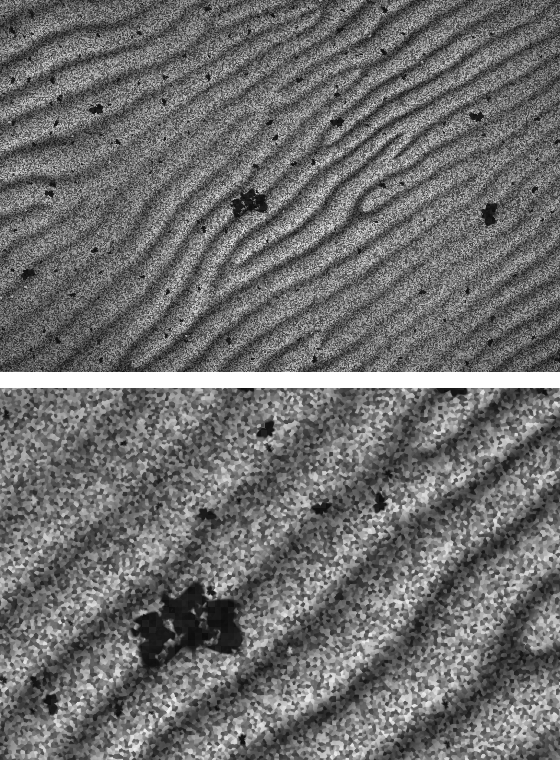
Top: the whole. Bottom: its middle third, enlarged.
Reproduce this texture procedurally as a Shadertoy shader.

```glsl
float hash(vec2 p) {
    vec3 q = fract(vec3(p.xyx) * 0.1031);
    q += dot(q, q.yzx + 33.33);
    return fract((q.x + q.y) * q.z);
}

vec2 hash2(vec2 p) {
    return vec2(hash(p), hash(p + 57.3));
}

// Layered, rotated sines, roughly -1 to 1
float swell(vec2 p) {
    float sum = 0.0, amp = 0.5;
    for (int i = 0; i < 4; i++) {
        sum += amp * sin(p.x + 1.3 * sin(p.y * 0.8 + float(i)));
        p = mat2(1.1, 1.4, -1.4, 1.1) * p + 2.7;
        amp *= 0.55;
    }
    return sum;
}

// Cellular sand: grain tones blended by closeness
float sandGrain(vec2 p) {
    vec2 cell = floor(p), f = fract(p);
    float sum = 0.0, total = 0.0;
    for (int y = -1; y <= 1; y++) {
        for (int x = -1; x <= 1; x++) {
            vec2 o = vec2(x, y);
            vec2 d = o + hash2(cell + o) - f;
            float weight = exp(-9.0 * dot(d, d));
            sum += weight * hash(cell + o + 191.7);
            total += weight;
        }
    }
    return sum / total - 0.5;
}

// Wavy ripple phase, steeper to the right, with forks where crests split or join
float ripplePhase(vec2 p) {
    float slope = p.y + 0.08 * p.y * p.y - p.x * (0.65 + 0.15 * p.x - 0.2 * p.y);
    float phase = 6.2832 * (10.0 * slope + 0.6 * swell(p * 3.4) + 0.17 * swell(p * 12.0 + 4.0));
    for (int i = 0; i < 18; i++) {
        vec2 fork = hash2(vec2(i, 7.0)) * vec2(1.5, 1.0);
        float turn = i % 2 == 0 ? 1.0 : -1.0;
        phase += turn * atan(p.y - fork.y, p.x - fork.x);
    }
    return phase;
}

// Ragged flake, soft over the given edge width
float flake(vec2 q, float radius, float seed, float soft) {
    float a = atan(q.y, q.x);
    float rim = 1.0 + 0.3 * sin(2.0 * a + seed) + 0.2 * sin(3.0 * a + seed * 2.3)
              + 0.14 * sin(7.0 * a + seed * 4.1);
    return 1.0 - smoothstep(-soft, soft, length(q) - radius * rim);
}

// One possible flake per cell, thicker toward the upper left
float scatter(vec2 p, float cells, float chance, float size, float seed) {
    vec2 id = floor(p * cells);
    vec2 q = fract(p * cells) - 0.3 - 0.4 * hash2(id + seed);
    float pick = hash(id + seed + 31.0);
    float lean = (id.x - id.y) / cells;
    float present = step(pick, chance * mix(1.8, 0.5, smoothstep(-0.8, 0.8, lean)));
    float radius = size * (0.4 + 0.6 * hash(id + seed + 83.0));
    return present * flake(q, radius, 40.0 * pick + id.x, 0.0015 * cells);
}

void mainImage(out vec4 fragColor, in vec2 fragCoord) {
    vec2 p = fragCoord / iResolution.y;
    vec2 centered = fragCoord / iResolution.xy - 0.5;

    // Ripple shading, fading in and out along each crest
    float phase = ripplePhase(p);
    float crest = sin(phase + 0.5 * sin(phase + 0.8)) + 0.15 * sin(2.0 * phase + 3.0 * swell(p * 7.0));
    float relief = 0.135 * (0.85 + 0.55 * swell(p * 6.0 + 9.0));
    float tone = 0.402 + relief * crest + 0.05 * swell(p * 4.5 + 2.0) + 0.025 * swell(p * 17.0);
    tone *= 1.1 - 0.75 * dot(centered, centered);
    tone = max(tone, 0.12);

    // Grain, stronger on the lit crests
    tone += sandGrain(p * 340.0) * (0.08 + 0.9 * tone);

    // Dark weed and pebbles
    float debris = scatter(p, 17.0, 0.18, 0.13, 3.0);
    debris = max(debris, scatter(p + 0.03, 38.0, 0.07, 0.16, 11.0));
    debris = max(debris, scatter(p, 5.0, 0.14, 0.085, 23.0));

    // Two larger clumps, torn by fine sines
    float torn = smoothstep(-0.75, -0.25, swell(p * 190.0));
    debris = max(debris, torn * flake(p - vec2(0.67, 0.455), 0.038, 1.2, 0.003));
    debris = max(debris, flake(p - vec2(1.315, 0.425), 0.023, 5.0, 0.002));
    tone = mix(tone, 0.04 + 0.07 * hash(floor(p * 170.0)), 0.95 * debris);

    // Pale shell chips
    float shells = scatter(p + 0.017, 30.0, 0.05, 0.11, 47.0);
    tone = mix(tone, 0.78, 0.85 * shells);

    fragColor = vec4(vec3(clamp(tone, 0.02, 0.95)), 1.0);
}
```
